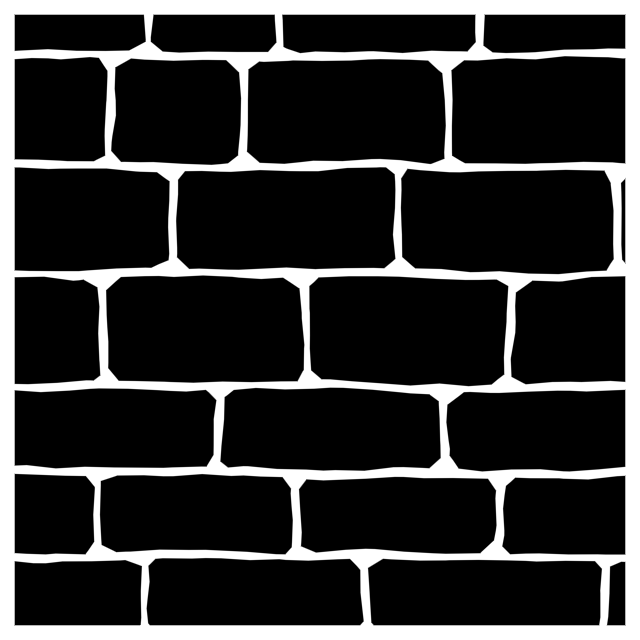
This pattern is drawn by a three.js fragment shader. Its source:

```glsl
// Black rough-cut stone wall with white mortar inside a white frame.
// Seven courses are split by leaning joints; every stone is a box whose sides
// wander along faceted noise and whose four corners are cut at random sizes.

#define STONE vec3(0.0)
#define MORTAR vec3(1.0)
#define FRAME 0.0230      // width of the plain border
#define HALF_GAP 0.0062   // half the mean mortar width
#define ROUGH 0.0026      // wobble of each stone side
#define BED_WANDER 0.0045 // wobble of the lines between courses
#define LEAN 0.07         // largest tilt of the upright joints
#define CUT_MIN vec2(0.010, 0.008)
#define CUT_MAX vec2(0.027, 0.020)
#define SOFT 0.0012       // half width of the smoothed edge

varying vec2 vUv;

float hash(vec2 p) {
  vec3 q = fract(p.xyx * 0.1031);
  q += dot(q, q.yzx + 33.33);
  return fract((q.x + q.y) * q.z);
}

// Piecewise linear noise from -1 to 1, for chiselled outlines
float facet(float x, float seed) {
  x += hash(vec2(seed, 7.0));
  float i = floor(x);
  return mix(hash(vec2(i, seed)), hash(vec2(i + 1.0, seed)), x - i) * 2.0 - 1.0;
}

// Base height of a course, then its three joints; courses count upward
vec4 course(float row) {
  return row < 0.5 ? vec4(0.000, 0.225, 0.571, 0.944)
       : row < 1.5 ? vec4(0.130, 0.152, 0.463, 0.781)
       : row < 2.5 ? vec4(0.262, 0.341, 0.695, 1.100)
       : row < 3.5 ? vec4(0.396, 0.160, 0.479, 0.796)
       : row < 4.5 ? vec4(0.572, 0.271, 0.622, 0.965)
       : row < 5.5 ? vec4(0.742, 0.173, 0.380, 0.701)
       : row < 6.5 ? vec4(0.914, 0.232, 0.435, 0.749)
       : vec4(1.04);
}

float bedLine(float row, float x) {
  return course(row).x + BED_WANDER * facet(x * 8.0, row + 61.0);
}

float jointLine(float row, float k, float y) {
  vec4 c = course(row);
  float x = k < 0.5 ? -0.2 : k < 1.5 ? c.y : k < 2.5 ? c.z : k < 3.5 ? c.w : 1.3;
  float middle = 0.5 * (c.x + course(row + 1.0).x);
  float lean = LEAN * (hash(vec2(row, k + 20.0)) * 2.0 - 1.0);
  return x + lean * (y - middle) + ROUGH * 0.6 * facet(y * 18.0, row * 5.0 + k + 90.0);
}

// Distance into the stone at p, negative in the mortar
float stoneDepth(vec2 p) {
  // Find the stone that owns this point
  float row = 0.0, column = 0.0;
  for (int i = 1; i < 7; i++) row += step(bedLine(float(i), p.x), p.y);
  for (int i = 1; i < 4; i++) column += step(jointLine(row, float(i), p.y), p.x);
  float seed = (row * 4.0 + column) * 4.0 + 130.0;

  // Depth from left and bottom, then from right and top
  vec2 low = p - vec2(jointLine(row, column, p.y), bedLine(row, p.x));
  vec2 high = vec2(jointLine(row, column + 1.0, p.y), bedLine(row + 1.0, p.x)) - p;
  low -= HALF_GAP + ROUGH * vec2(facet(p.y * 24.0, seed), facet(p.x * 22.0, seed + 1.0));
  high -= HALF_GAP + ROUGH * vec2(facet(p.y * 24.0, seed + 2.0), facet(p.x * 22.0, seed + 3.0));
  float depth = min(min(low.x, low.y), min(high.x, high.y));

  // Slice off the corners
  for (int i = 0; i < 4; i++) {
    float n = float(i);
    vec2 side = mix(low, high, vec2(mod(n, 2.0), floor(n / 2.0)));
    vec2 pick = vec2(hash(vec2(seed + n, 3.0)), hash(vec2(seed + n, 11.0)));
    vec2 slope = 1.0 / mix(CUT_MIN, CUT_MAX, pick);
    depth = min(depth, (dot(side, slope) - 1.0) / length(slope));
  }
  return depth;
}

void main() {
  vec2 fromCentre = abs(vUv - 0.5);
  float inside = 0.5 - FRAME - max(fromCentre.x, fromCentre.y);
  float depth = min(stoneDepth(vUv), inside);
  gl_FragColor = vec4(mix(MORTAR, STONE, smoothstep(-SOFT, SOFT, depth)), 1.0);
}
```
